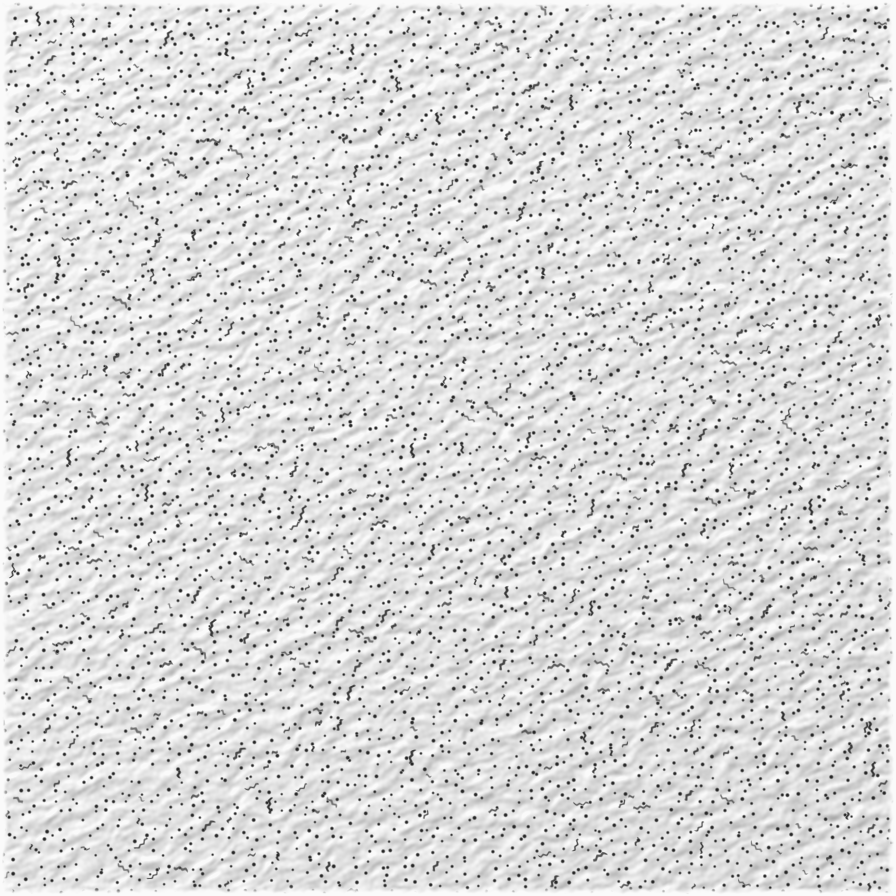
Write a Shadertoy shader that draws this texture.

```glsl
// White mineral-fibre ceiling tile: slanted plaster relief, pinholes and short worm-like fissures.

vec2 hash2(vec2 p) {
    vec3 q = fract(p.xyx * vec3(0.1031, 0.1030, 0.0973));
    q += dot(q, q.yzx + 33.33);
    return fract((q.xx + q.yz) * q.zy);
}

float gradientNoise(vec2 p) {
    vec2 cell = floor(p), f = fract(p);
    vec2 u = f * f * f * (f * (f * 6.0 - 15.0) + 10.0);
    vec4 corner;
    for (int i = 0; i < 4; i++) {
        vec2 o = vec2(i & 1, i >> 1);
        float angle = 6.2832 * hash2(cell + o + 50.0).x;
        corner[i] = dot(vec2(cos(angle), sin(angle)), f - o);
    }
    return mix(mix(corner.x, corner.y, u.x), mix(corner.z, corner.w, u.x), u.y);
}

// Plaster height: ridges stretched along a line rising to the right
float plasterHeight(vec2 p) {
    p += 0.006 * vec2(gradientNoise(p * 30.0), gradientNoise(p * 30.0 + 71.0));
    vec2 along = vec2(cos(0.45), sin(0.45));
    vec2 q = vec2(dot(p, along) * 36.0, dot(p, vec2(-along.y, along.x)) * 66.0) + 90.0;
    return gradientNoise(q) + 0.45 * gradientNoise(q * 2.1 + 17.0);
}

float coverage(float dist, float radius, float soft) {
    return 1.0 - smoothstep(radius - soft, radius + soft, dist);
}

// Round pinholes on a jittered grid
float pinholes(vec2 p, float soft) {
    float ink = 0.0, cells = 72.0;
    vec2 home = floor(p * cells);
    for (int y = -1; y <= 1; y++)
    for (int x = -1; x <= 1; x++) {
        vec2 cell = home + vec2(x, y);
        vec2 centre = (cell + 0.05 + 0.9 * hash2(cell + 7.0)) / cells;
        vec2 rnd = hash2(cell + 211.0);
        float radius = mix(0.0011, 0.0020, rnd.x);
        ink = max(ink, step(rnd.y, 0.92) * coverage(length(p - centre), radius, soft));
    }
    return ink;
}

// Short bent fissures, mostly following the slant
float fissures(vec2 p, float soft) {
    float ink = 0.0, cells = 30.0;
    vec2 home = floor(p * cells);
    for (int y = -1; y <= 1; y++)
    for (int x = -1; x <= 1; x++) {
        vec2 cell = home + vec2(x, y);
        vec2 centre = (cell + hash2(cell + 401.0)) / cells;
        vec2 shape = hash2(cell + 523.0), rnd = hash2(cell + 631.0);
        float angle = 0.45 + 2.6 * (shape.x - 0.5);
        float halfLength = mix(0.002, 0.0085, shape.y * shape.y);
        vec2 d = p - centre;
        d = vec2(dot(d, vec2(cos(angle), sin(angle))), dot(d, vec2(-sin(angle), cos(angle))));
        d.y += (rnd.x - 0.5) * 70.0 * d.x * d.x + 0.0008 * sin(d.x * 900.0);
        d.x -= clamp(d.x, -halfLength, halfLength);
        float radius = 0.0008 + 0.0008 * rnd.x;
        ink = max(ink, step(rnd.y, 0.5) * mix(0.55, 0.95, shape.x) * coverage(length(d), radius, soft));
    }
    return ink;
}

void mainImage(out vec4 fragColor, in vec2 fragCoord) {
    vec2 p = fragCoord / iResolution.xy;
    float soft = max(0.0012, 0.75 / iResolution.y);

    // Relief lit from the upper left, with deeper shadows than highlights
    vec2 lightStep = 0.0024 * vec2(-0.45, 0.89);
    float slope = plasterHeight(p - lightStep) - plasterHeight(p + lightStep);
    float shade = 0.895 + slope * (slope < 0.0 ? 0.25 : 0.2);
    shade += 0.035 * gradientNoise(p * 190.0) + 0.03 * (p.y - p.x);
    shade = min(shade, 0.98);

    // Holes and fissures
    float ink = max(pinholes(p, soft), fissures(p, soft));
    shade = mix(shade, 0.15, ink);

    // Ragged white rim
    vec2 inset = min(p, 1.0 - p);
    float rim = min(inset.x, inset.y) + 0.004 * gradientNoise(p * 110.0);
    shade = mix(0.98, shade, smoothstep(0.003, 0.011, rim));

    fragColor = vec4(vec3(shade), 1.0);
}
```
